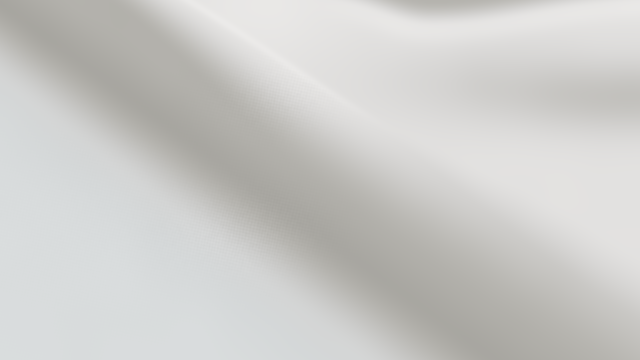
Write a Shadertoy shader that draws this texture.

```glsl
const float ASPECT = 16.0 / 9.0;

float hash(vec2 p) {
    p = fract(p * vec2(0.1031, 0.1030));
    p += dot(p, p.yx + 33.33);
    return fract((p.x + p.y) * p.x * 7.31);
}

float valueNoise(vec2 p) {
    vec2 cell = floor(p), f = fract(p);
    f = f * f * (3.0 - 2.0 * f);
    float low = mix(hash(cell), hash(cell + vec2(1, 0)), f.x);
    float high = mix(hash(cell + vec2(0, 1)), hash(cell + vec2(1, 1)), f.x);
    return mix(low, high, f.y);
}

// Soft elliptical blob
float blob(vec2 p, vec2 center, vec2 radius) {
    vec2 q = (p - center) / radius;
    return exp(-dot(q, q));
}

// Cloth behind the ridge: hollow at the top, bright rim, broad shadow
float backdropLight(vec2 p) {
    float spread = p.x < 1.2 ? 0.2 : 0.4;
    float offset = (p.x - 1.2) / spread;
    float rimDepth = 0.08 * exp(-offset * offset);
    float below = p.y - rimDepth;
    float hollow = smoothstep(0.005, 0.08, -below);
    float rim = exp(-pow((below - 0.01) / 0.035, 2.0));

    float light = 0.885 + 0.025 * rim * smoothstep(0.8, 1.15, p.x);
    light += 0.025 * blob(p, vec2(0.72, 0.02), vec2(0.25, 0.15));
    light -= 0.18 * hollow;
    light -= 0.12 * blob(p, vec2(1.76, 0.27), vec2(0.38, 0.10));
    light -= 0.045 * blob(p, vec2(1.32, 0.22), vec2(0.32, 0.11));
    return light;
}

// Main fold: t is 0 on the ridge and 1 where the shadow meets the flat cloth
float foldLight(float t, float x) {
    float crest = mix(0.90, 0.81, smoothstep(0.8, 1.6, x));
    float falloff = mix(0.32, 0.56, smoothstep(0.3, 0.9, x));
    float shade = mix(0.695, 0.65, smoothstep(0.45, 0.85, t));
    float light = mix(crest, shade, smoothstep(-0.03, falloff, t));
    float flatCloth = 0.835 + 0.025 * smoothstep(1.2, 2.0, t);
    return mix(light, flatCloth, smoothstep(0.78, 1.32, t));
}

// Crossing threads, slightly wavering
float weave(vec2 p, float threads) {
    vec2 q = mat2(0.84, 0.54, -0.54, 0.84) * p;
    q += 0.004 * valueNoise(p * 18.0);
    vec2 thread = sin(q * threads * 6.2832);
    return thread.x * thread.y;
}

vec3 clothTint(float light, float flatness) {
    vec3 warm = mix(vec3(1.008, 0.998, 0.965), vec3(1.003, 0.998, 0.992),
                    smoothstep(0.65, 0.87, light));
    return mix(warm, vec3(0.988, 1.003, 1.006), flatness);
}

void mainImage(out vec4 fragColor, in vec2 fragCoord) {
    vec2 uv = fragCoord / iResolution.xy;
    vec2 p = vec2(uv.x * ASPECT, 1.0 - uv.y);

    // Depth below the slanted ridge
    float depth = p.y - 0.64 * (p.x - 0.521);
    float t = depth / (0.426 + 0.1 * p.x);

    // The ridge loses focus toward the right
    float blur = mix(0.012, 0.10, smoothstep(0.9, 1.7, p.x));
    float inFold = smoothstep(-blur, blur, depth);
    float light = mix(backdropLight(p), foldLight(t, p.x), inFold);
    float glint = exp(-pow(depth / 0.014, 2.0));
    light += 0.02 * glint * (1.0 - smoothstep(0.8, 1.15, p.x));

    // Weave shows where the cloth is in focus
    float focus = blob(p, vec2(0.77, 0.27), vec2(0.17, 0.10))
                + blob(p, vec2(0.70, 0.64), vec2(0.20, 0.12))
                + 0.3 * blob(p, vec2(0.25, 0.62), vec2(0.40, 0.25));
    float grain = valueNoise(p * 160.0) - 0.5;
    light += focus * inFold * (0.010 * weave(p, 85.0) + 0.012 * grain);
    light += 0.006 * (valueNoise(p * 9.0) - 0.5);

    float flatness = smoothstep(0.9, 1.6, t);
    fragColor = vec4(light * clothTint(light, flatness), 1.0);
}
```
